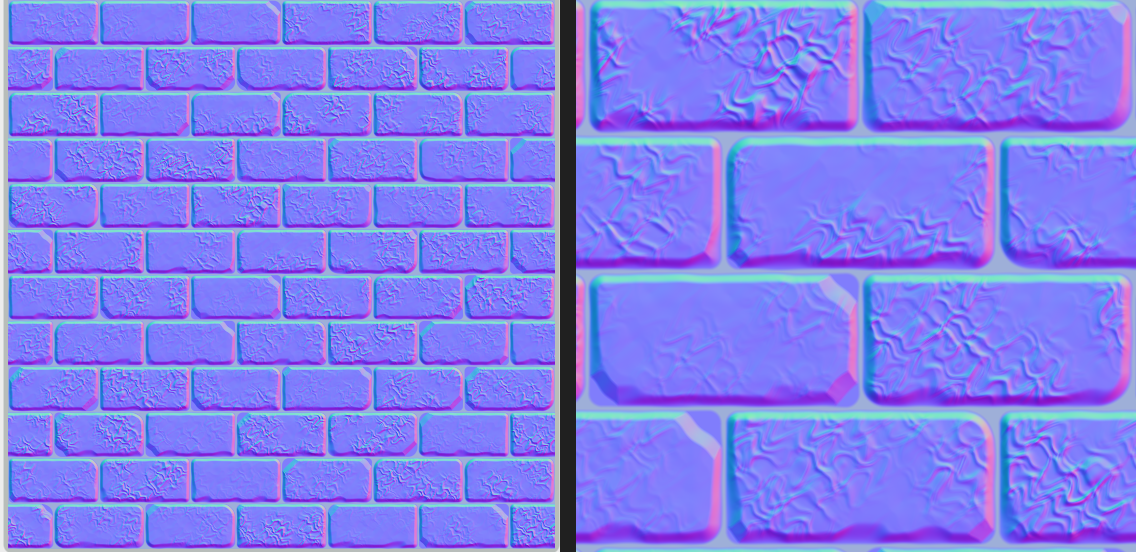
Left, the full canvas; right, a detail of the centre.
Reproduce this texture map procedurally as a Shadertoy shader.

```glsl
vec2 hash2(vec2 p) {
    vec3 a = fract(p.xyx * vec3(0.1031, 0.1030, 0.0973));
    a += dot(a, a.yzx + 33.33);
    return fract((a.xx + a.yz) * a.zy);
}

// Distance to the nearest scattered point
float cellular(vec2 p) {
    vec2 cell = floor(p), f = fract(p);
    float nearest = 2.0;
    for (int y = -1; y <= 1; y++)
        for (int x = -1; x <= 1; x++) {
            vec2 o = vec2(x, y);
            nearest = min(nearest, length(o + hash2(cell + o) - f));
        }
    return nearest;
}

float waves(vec2 p) {
    return (sin(p.x * 3.1 + 1.7 * sin(p.y * 2.3))
          + sin(p.y * 4.7 + 1.9 * sin(p.x * 2.9))
          + sin(dot(p, vec2(6.3, -5.1)))) / 3.0;
}

// x: height, y: signed distance to the brick outline; rows are one unit tall
vec2 brick(vec2 p) {
    float row = floor(p.y);
    float x = p.x + 1.0 - mod(row, 2.0);
    vec2 id = vec2(mod(floor(x * 0.5), 6.0), row);
    vec2 q = vec2(mod(x, 2.0) - 1.0, fract(p.y) - 0.5);
    vec2 local = q + id * vec2(7.3, 5.9) + 3.0;
    vec2 rnd = hash2(id + 11.0);

    // Rounded outline, each corner with its own radius
    vec2 corner = hash2(id * 2.0 + step(0.0, q) + 41.0);
    float radius = 0.09 + 0.2 * pow(corner.x, 4.0);
    vec2 inset = vec2(0.982, 0.482) - abs(q);
    vec2 k = radius - inset;
    float d = length(max(k, 0.0)) + min(max(k.x, k.y), 0.0) - radius;
    d += 0.006 * waves(local * 3.0);

    // Thin bevel, worn wider in places along the bottom, then a soft shoulder
    float worn = smoothstep(-0.1, 0.8, waves(local * 1.7));
    float bevel = mix(0.085 + 0.09 * worn, 0.065, smoothstep(-0.5, 0.2, q.y));
    float h = 0.06 * smoothstep(0.0, bevel, -d) + 0.008 * smoothstep(0.0, 0.22, -d);

    // Broken corners
    float chip = 0.44 * smoothstep(0.55, 1.0, corner.y);
    float slab = 0.068 + 0.42 * (inset.x + inset.y - chip + 0.025 * waves(local * 3.3));
    h = min(h, max(0.0, slab));

    // Irregular pitting in patches over a gently uneven face
    float patchy = smoothstep(0.75, 0.2, cellular(local * 1.4)) * (0.15 + 0.85 * rnd.y);
    vec2 warped = local + 0.09 * vec2(waves(local * 3.7), waves(local.yx * 4.3));
    vec2 slant = mat2(0.8, 0.6, -0.6, 0.8) * warped;
    float pits = smoothstep(0.1, 0.65, cellular(slant * vec2(5.0, 9.0))) * cellular(warped * 11.0);
    float swell = 0.008 * cellular(warped * 3.0);
    h += (0.05 * pits * patchy + swell) * h / 0.068;
    return vec2(h, d);
}

void mainImage(out vec4 fragColor, in vec2 fragCoord) {
    vec2 uv = fragCoord / iResolution.xy;
    vec2 p = (uv - vec2(0.0145, 0.0055)) / vec2(0.9765, 0.9945) * 12.0;
    float px = 12.0 / iResolution.y;

    // Surface normal from height differences
    vec2 e = vec2(0.015, 0.0);
    vec2 slope = vec2(brick(p + e).x - brick(p - e).x,
                      brick(p + e.yx).x - brick(p - e.yx).x) / (2.0 * e.x);
    vec3 color = normalize(vec3(-slope, 1.0)) * 0.5 + vec3(0.5, 0.49, 0.49);

    // Pale joints
    float joint = smoothstep(-0.012, 0.018, brick(p).y);
    color = mix(color, vec3(0.66, 0.75, 0.80), joint * 0.75);

    // Grey frame with rounded outer corners
    float inner = max(abs(p.x - 6.0) - 6.0, -p.y);
    float outer = length(max(vec2(abs(p.x - 6.0) - 5.9, 0.1 - p.y), 0.0)) - 0.2;
    color = mix(color, vec3(0.72, 0.74, 0.73), smoothstep(-0.5 * px, 0.5 * px, inner));
    color = mix(color, vec3(0.93), smoothstep(-px, px, outer));
    fragColor = vec4(color, 1.0);
}
```
